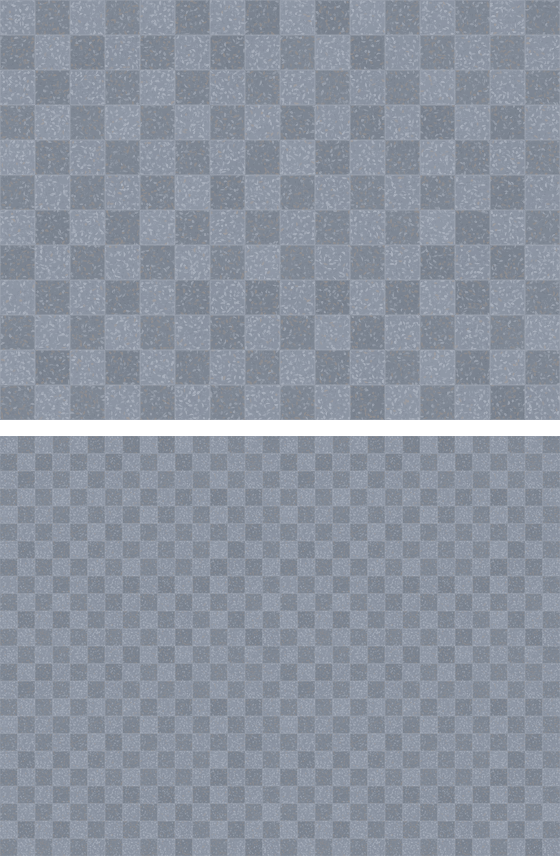
Top, the tile; bottom, the same tile 2 across and 2 down.
This pattern is drawn by a WebGL 2 fragment shader. Its source:

```glsl
#version 300 es
precision highp float;
// Checkerboard of square terrazzo tiles with thin pale joints.
// Each tile scatters rotated, bent chips over jittered cells that wrap inside
// the tile; tone drift uses sines of whole periods, so the canvas tiles.

#define TILES vec2(16.0, 12.0)
#define LIGHT_TILE vec3(0.550, 0.584, 0.640)
#define DARK_TILE vec3(0.488, 0.522, 0.572)
#define JOINT vec3(0.650, 0.675, 0.720)
#define PALE_CHIP vec3(0.695, 0.722, 0.768)
#define WARM_CHIP vec3(0.640, 0.620, 0.615)
#define JOINT_WIDTH 0.024
#define COARSE_CELLS 8.0
#define FINE_CELLS 13.0
#define CHIP_SHARE 0.70
#define TONE_VARIATION 0.022

const float TAU = 6.28318;

uniform vec2 u_resolution;
out vec4 fragColor;

vec4 hash4(vec3 p) {
    vec4 q = fract(p.xyzx * vec4(0.1031, 0.1030, 0.0973, 0.1099));
    q += dot(q, q.wzxy + 33.33);
    return fract((q.xxyz + q.yzzw) * q.zywx);
}

// Chips of one size: x = coverage, y = random tint of the topmost chip
vec2 chips(vec2 local, vec2 tile, float cells, float seed, float px) {
    vec2 p = local * cells;
    vec2 cell = floor(p);
    float tileSeed = tile.x + TILES.x * tile.y + seed;
    vec2 result = vec2(0.0);
    for (int y = -1; y <= 1; y++) {
        for (int x = -1; x <= 1; x++) {
            vec2 neighbour = cell + vec2(x, y);
            vec3 key = vec3(mod(neighbour, cells), tileSeed);
            vec4 place = hash4(key + 1.7);
            vec4 look = hash4(key + 41.3);
            if (place.w > CHIP_SHARE) continue;

            vec2 q = p - neighbour - 0.1 - 0.8 * place.xy;
            float angle = place.z * TAU;
            float c = cos(angle), s = sin(angle);
            q = mat2(c, -s, s, c) * q;
            vec2 radius = vec2(mix(0.26, 0.52, look.x), mix(0.16, 0.28, look.y));
            q.y += (look.z - 0.5) * 1.2 * q.x * q.x;

            float dist = (length(q / radius) - 1.0) * radius.y;
            float soft = px * cells;
            float cover = 1.0 - smoothstep(-0.5 * soft, 0.5 * soft, dist);
            cover *= mix(0.5, 1.0, look.z);
            if (cover > result.x) result = vec2(cover, look.w);
        }
    }
    return result;
}

// Slow tone drift across the floor, periodic over the canvas
float drift(vec2 uv) {
    vec2 a = uv * TAU;
    return 0.5 * sin(2.0 * a.x + 3.0 * a.y + 1.5 * sin(3.0 * a.x))
         + 0.3 * sin(5.0 * a.x - 4.0 * a.y + sin(6.0 * a.y))
         + 0.2 * sin(31.0 * a.y + 2.0 * sin(7.0 * a.x));
}

void main() {
    vec2 uv = gl_FragCoord.xy / u_resolution;
    vec2 grid = uv * TILES;
    vec2 tile = floor(grid);
    vec2 local = fract(grid);
    float px = TILES.y / u_resolution.y;

    // Checker base with a small shift of tone per tile
    float isLight = mod(tile.x + tile.y, 2.0);
    vec3 color = mix(DARK_TILE, LIGHT_TILE, isLight);
    color += TONE_VARIATION * (hash4(vec3(tile, 7.0)).x - 0.5);
    color += 0.005 * drift(uv);

    // Faint fine chips below, stronger coarse chips above
    vec2 fine = chips(local, tile, FINE_CELLS, 300.0, px);
    vec2 coarse = chips(local, tile, COARSE_CELLS, 0.0, px);
    vec3 fineColor = color + mix(-0.045, 0.075, step(0.4, fine.y));
    color = mix(color, fineColor, 0.6 * fine.x);
    float warm = step(mix(0.45, 0.88, isLight), coarse.y);
    vec3 chipColor = mix(PALE_CHIP, WARM_CHIP, warm) - 0.06 * (1.0 - isLight);
    color = mix(color, chipColor, 0.8 * coarse.x);

    // Joints centred on the tile edges
    vec2 edge = min(local, 1.0 - local);
    float edgeDist = min(edge.x, edge.y);
    float joint = clamp((0.5 * JOINT_WIDTH - edgeDist) / px + 0.5, 0.0, 1.0);
    color = mix(color, JOINT, 0.8 * joint);

    fragColor = vec4(color, 1.0);
}
```
